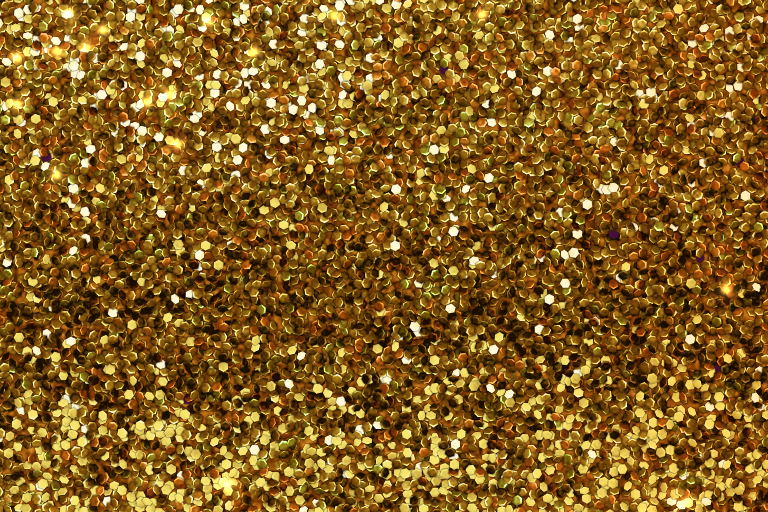
This texture is drawn by a Shadertoy shader. Its source:

```glsl
float hash(vec2 p) {
    return fract(sin(dot(p, vec2(127.1, 311.7))) * 43758.5453);
}

float noise(vec2 p) {
    vec2 i = floor(p), f = fract(p);
    f = f * f * (3.0 - 2.0 * f);
    return mix(mix(hash(i), hash(i + vec2(1, 0)), f.x),
               mix(hash(i + vec2(0, 1)), hash(i + vec2(1, 1)), f.x), f.y);
}

// Signed distance to a hexagon with the given apothem
float hexagon(vec2 p, float apothem) {
    p = abs(p);
    return max(p.x * 0.866 + p.y * 0.5, p.y) - apothem;
}

// Metal ramp from deep brown through gold to white glare
vec3 gold(float tone) {
    vec3 c = mix(vec3(0.10, 0.05, 0.0), vec3(0.46, 0.28, 0.03), smoothstep(0.0, 0.4, tone));
    c = mix(c, vec3(0.66, 0.48, 0.11), smoothstep(0.36, 0.66, tone));
    c = mix(c, vec3(0.97, 0.90, 0.43), smoothstep(0.62, 0.92, tone));
    return mix(c, vec3(1.0, 0.98, 0.86), smoothstep(0.93, 1.08, tone));
}

// Brightness of one flake, from its place on the canvas and a random pick
float flakeTone(vec2 place, float pick, float shade) {
    float cluster = 0.35 + 1.3 * noise(place * 13.0);
    float upperLeft = smoothstep(0.45, 1.0, place.y) * (1.0 - smoothstep(0.3, 1.3, place.x));
    float lower = 1.0 - smoothstep(0.05, 0.42, place.y);
    float white = 0.012 + 0.09 * upperLeft * cluster;
    float yellow = 0.03 + (0.30 * lower + 0.06 * upperLeft) * cluster;
    if (pick < white) return 1.06;
    if (pick < white + yellow) return 0.78 + 0.16 * shade;
    float darkBand = exp(-pow(abs(place.y - 0.36) / 0.2, 2.0));
    return 0.15 + 0.52 * shade - 0.11 * darkBand + 0.08 * smoothstep(0.5, 1.0, place.y);
}

vec3 addFlakes(vec3 col, vec2 p, float seed, float cover, float blur) {
    vec2 q = p * 54.0 + seed * vec2(0.37, 0.61);
    for (int j = -1; j <= 1; j++)
    for (int i = -1; i <= 1; i++) {
        vec2 id = floor(q) + vec2(i, j);
        vec2 key = id + seed * 17.0;
        if (hash(key + 3.3) > cover) continue;

        // Jittered, turned and tilted hexagon
        vec2 centre = id + 0.5 + 0.6 * (vec2(hash(key + 5.1), hash(key + 9.7)) - 0.5);
        vec2 d = q - centre;
        float angle = 6.2832 * hash(key + 13.9);
        vec2 axis = vec2(cos(angle), sin(angle));
        vec2 local = vec2(dot(d, axis), dot(d, vec2(-axis.y, axis.x)));
        float tilt = hash(key + 21.3);
        local.x *= 1.0 + 0.5 * tilt * tilt;
        float edge = hexagon(local, 0.5);

        // Flat face, crinkles and a lit crescent on the rim
        float tone = flakeTone(centre / 54.0, hash(key + 27.7), hash(key + 31.1));
        float dull = 1.0 - smoothstep(0.65, 0.8, tone);
        float rim = 1.0 - smoothstep(0.02, 0.16, abs(edge + 0.08));
        float facing = local.x / (length(local) + 0.05);
        tone += rim * (0.5 * max(facing, 0.0) - 0.14 * max(-facing, 0.0)) * mix(0.2, 1.0, dull);
        tone += (0.3 * (noise(q * 3.5 + seed) - 0.5) + 0.12 * local.x) * mix(0.25, 1.0, dull);

        // Copper and olive tints, with a rare violet flake
        float hue = hash(key + 37.9);
        vec3 tint = mix(vec3(1), vec3(1.12, 0.80, 0.6), smoothstep(0.72, 0.95, hue) * dull);
        tint = mix(tint, vec3(0.92, 1.13, 1.1), (1.0 - smoothstep(0.03, 0.16, hue)) * dull);
        vec3 face = gold(tone) * tint;
        if (hue > 0.4 && hue < 0.4008) face = vec3(0.27, 0.06, 0.25);

        col *= 1.0 - 0.3 * (1.0 - smoothstep(0.0, 0.18, edge));
        col = mix(col, face, 1.0 - smoothstep(-blur, blur, edge));
    }
    return col;
}

// Soft halos around the strongest reflections
float halos(vec2 p) {
    vec2 q = p * 13.0;
    float glow = 0.0;
    for (int j = -1; j <= 1; j++)
    for (int i = -1; i <= 1; i++) {
        vec2 id = floor(q) + vec2(i, j);
        vec2 centre = id + 0.2 + 0.6 * vec2(hash(id + 41.3), hash(id + 47.9));
        vec2 place = centre / 13.0;
        float chance = 0.02 + 0.26 * smoothstep(0.5, 0.9, place.y) * (1.0 - smoothstep(0.5, 1.2, place.x));
        float r = length(q - centre);
        glow += step(hash(id + 53.3), chance) * (0.9 * exp(-r * r * 90.0) + 0.22 * exp(-r * r * 14.0));
    }
    return glow;
}

void mainImage(out vec4 fragColor, in vec2 fragCoord) {
    vec2 p = fragCoord / iResolution.y;
    float blur = 54.0 * 0.65 / iResolution.y;

    // Crumpled bed seen through the gaps
    vec3 col = gold(0.1 + 0.65 * noise(p * 130.0)) * vec3(1.08, 0.88, 0.7);

    col = addFlakes(col, p, 1.0, 1.0, blur);
    col = addFlakes(col, p, 2.0, 0.55, blur);

    // Glare, and a warmer right-hand side
    col += halos(p) * vec3(1.0, 0.85, 0.42);
    col *= mix(vec3(1), vec3(1.02, 0.95, 0.85), smoothstep(0.9, 1.5, p.x));
    fragColor = vec4(clamp(col, 0.0, 1.0), 1.0);
}
```
